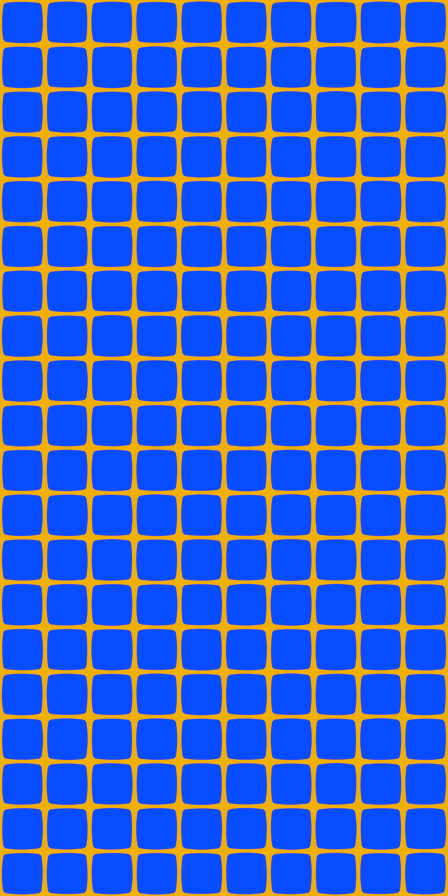
Write a Shadertoy shader that draws this pattern.

```glsl
// Blue pillow-shaped square tiles set in a golden grid of joints.

const vec2 TILE_COUNT = vec2(10.0, 20.0);
const vec3 TILE_BLUE = vec3(0.03, 0.30, 1.00);
const vec3 JOINT_GOLD = vec3(0.94, 0.69, 0.01);
const vec3 FRINGE_TINT = vec3(0.0, -0.09, 0.19);

// Unit gradient for a lattice point, wrapped to the period
vec2 latticeGradient(vec2 lattice, vec2 period, float seed) {
    vec2 k = mod(lattice, period) + seed;
    float angle = 6.2831853 * fract(sin(dot(k, vec2(127.1, 311.7))) * 437.585);
    return vec2(cos(angle), sin(angle));
}

// Gradient noise that repeats after the given period
float gradientNoise(vec2 p, vec2 period, float seed) {
    vec2 i = floor(p);
    vec2 f = p - i;
    vec2 u = f * f * f * (f * (f * 6.0 - 15.0) + 10.0);
    vec2 e = vec2(1.0, 0.0);
    float a = dot(latticeGradient(i, period, seed), f);
    float b = dot(latticeGradient(i + e.xy, period, seed), f - e.xy);
    float c = dot(latticeGradient(i + e.yx, period, seed), f - e.yx);
    float d = dot(latticeGradient(i + e.xx, period, seed), f - e.xx);
    return mix(mix(a, b, u.x), mix(c, d, u.x), u.y);
}

// Signed distance to a rounded box whose sides bulge outwards
float pillowDistance(vec2 p, vec2 halfSize, float bulge, float radius) {
    vec2 q = abs(p);
    q += bulge * q.yx * q.yx;
    vec2 d = q - halfSize + radius;
    return length(max(d, 0.0)) + min(max(d.x, d.y), 0.0) - radius;
}

// Blend from joint to tile with a violet fringe halfway
vec3 fringedMix(vec3 joint, vec3 tile, vec3 tint, float t) {
    return mix(joint, tile, t) + 4.0 * t * (1.0 - t) * tint;
}

void mainImage(out vec4 fragColor, in vec2 fragCoord) {
    vec2 grid = fragCoord / iResolution.xy * TILE_COUNT;
    vec2 pixel = TILE_COUNT / iResolution.xy;

    // Slight hand-cut wobble of the edges
    vec2 wobble = 0.014 * vec2(gradientNoise(grid, TILE_COUNT, 3.0),
                               gradientNoise(grid, TILE_COUNT, 41.0));

    // One tile per cell
    vec2 local = fract(grid) - 0.5 + wobble;
    float dist = pillowDistance(local, vec2(0.452, 0.459), 0.19, 0.06);

    // Soft edge and colours
    float soft = max(0.6 * max(pixel.x, pixel.y), 0.018);
    float coverage = 1.0 - smoothstep(-soft, soft, dist);
    vec3 color = fringedMix(JOINT_GOLD, TILE_BLUE, FRINGE_TINT, coverage);
    fragColor = vec4(color, 1.0);
}
```
